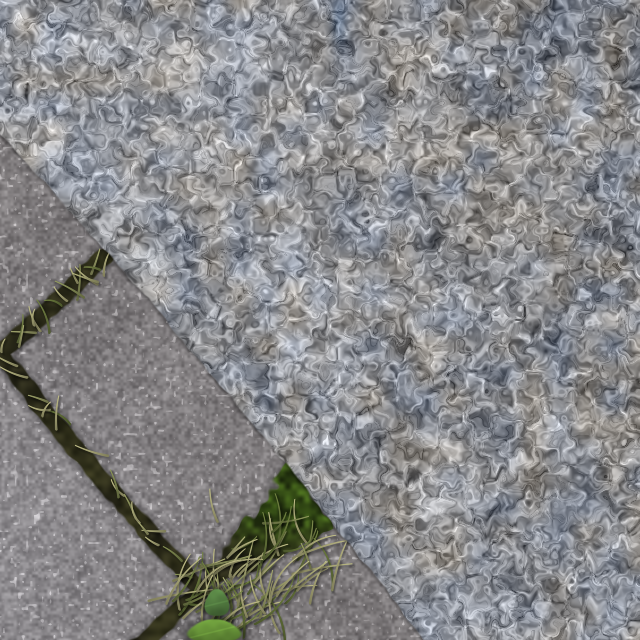
This texture is drawn by a WebGL 1 fragment shader. Its source:

```glsl
precision highp float;
// Speckled granite slab beside grey pavers, with dark mossy joints and dry grass.
uniform vec2 u_resolution;

#define GRAIN_SCALE 92.0
#define GRAIN_CONTRAST 0.62
#define PAVER_GRAIN 210.0
#define JOINT_RADIUS 0.0135
#define CLUMP_BLADES 84
#define JOINT_BLADES 34
#define GRANITE_TONE vec3(0.565, 0.57, 0.585)
#define PAVER_TONE vec3(0.485, 0.47, 0.475)
#define SOIL_TONE vec3(0.13, 0.125, 0.085)
#define STRAW_TONE vec3(0.68, 0.67, 0.48)

float hash(vec2 p) {
  vec3 q = fract(vec3(p.xyx) * 0.1031);
  q += dot(q, q.yzx + 33.33);
  return fract((q.x + q.y) * q.z);
}

float noise(vec2 p) {
  vec2 i = floor(p), f = fract(p);
  f = f * f * (3.0 - 2.0 * f);
  return mix(mix(hash(i), hash(i + vec2(1, 0)), f.x),
             mix(hash(i + vec2(0, 1)), hash(i + vec2(1, 1)), f.x), f.y);
}

float fbm(vec2 p) {
  return 0.5 * noise(p) + 0.3 * noise(p * 2.1 + 17.0) + 0.2 * noise(p * 4.3 + 41.0);
}

// Distance to a segment in x, position along it in y.
vec2 segment(vec2 p, vec2 a, vec2 b) {
  vec2 d = b - a;
  float t = clamp(dot(p - a, d) / dot(d, d), 0.0, 1.0);
  return vec2(length(p - a - d * t), t);
}

// Signed distance to a line, positive on the left of a to b.
float lineSide(vec2 p, vec2 a, vec2 b) {
  vec2 d = normalize(b - a);
  return d.x * (p.y - a.y) - d.y * (p.x - a.x);
}

float blob(vec2 p, vec2 center, vec2 radius) {
  vec2 q = (p - center) / radius;
  return exp(-dot(q, q));
}

vec3 granite(vec2 p) {
  vec2 warp = vec2(noise(p * 75.0), noise(p * 75.0 + 53.0)) - 0.5;
  vec2 q = p * GRAIN_SCALE + warp * 2.6;
  float flakes = 0.6 * noise(q) + 0.4 * noise(q * 2.1 + 9.0) - 0.5;
  float crescents = 1.0 - smoothstep(0.0, 0.13, abs(noise(q * 1.25 + 70.0) - 0.32));
  float glints = smoothstep(0.68, 0.9, noise(q * 1.4 + 130.0));
  float cloud = fbm(p * 13.0 + 5.0) - 0.5;
  vec3 c = GRANITE_TONE + GRAIN_CONTRAST * flakes + 0.22 * cloud;
  c += 0.12 * glints - 0.15 * crescents * noise(q * 0.6 + 22.0);
  c += vec3(0.035, 0.01, -0.03) * (noise(p * 24.0 + 80.0) - 0.5) * 2.0;
  c += 0.035 * (0.6 - p.x) - 0.05 * blob(p, vec2(0.9, 0.95), vec2(0.25, 0.2));
  c += vec3(0.07, 0.08, 0.09) * blob(p, vec2(0.235, 0.595), vec2(0.04, 0.025));
  c -= vec3(0.16, 0.11, 0.05) * blob(p, vec2(0.53, 0.965), vec2(0.013, 0.035));
  return c;
}

vec3 paver(vec2 p) {
  float grain = 0.6 * noise(p * PAVER_GRAIN) + 0.4 * noise(p * PAVER_GRAIN * 0.55 + 31.0) - 0.5;
  float specks = smoothstep(0.76, 0.95, noise(p * 165.0 + 90.0));
  vec3 c = PAVER_TONE + 0.26 * grain + 0.19 * specks + 0.09 * (fbm(p * 9.0) - 0.5);
  return c + vec3(0.055, 0.06, 0.07) * blob(p, vec2(0.0, 0.1), vec2(0.28, 0.35));
}

// Lays one blade with a soft shadow over the colour.
vec3 addBlade(vec3 c, vec2 p, vec2 mid, float angle, float len, float seed, float px) {
  vec2 dir = vec2(cos(angle), sin(angle));
  vec2 rel = p - mid;
  float along = dot(rel, dir) / len;
  rel += vec2(-dir.y, dir.x) * (along * along - 0.3) * len * (seed - 0.5) * 0.5;
  vec2 s = segment(rel, -dir * len, dir * len);
  float width = mix(0.0019, 0.0007, s.y);
  float shade = 1.0 - smoothstep(0.0, 0.005, segment(rel + vec2(-0.002, 0.003), -dir * len, dir * len).x);
  vec3 tone = mix(vec3(0.40, 0.46, 0.23), STRAW_TONE, smoothstep(0.15, 0.65, seed));
  c *= 1.0 - 0.25 * shade;
  return mix(c, tone * (0.75 + 0.35 * s.y), 1.0 - smoothstep(width - px * 0.5, width + px * 0.7, s.x));
}

vec3 addLeaf(vec3 c, vec2 p, vec2 center, vec2 radius, vec3 tone, float px) {
  vec2 q = (p - center) / radius;
  float d = (length(q) - 1.0 + 0.08 * sin(3.0 * atan(q.y, q.x))) * radius.y;
  float vein = 1.0 - smoothstep(0.0, 0.0025, abs(p.y - center.y - 0.25 * (p.x - center.x)));
  vec3 leaf = tone * (0.88 + 0.2 * q.y + 0.12 * vein + 0.15 * noise(p * 90.0));
  c *= 1.0 - 0.35 * (1.0 - smoothstep(0.0, 0.009, d));
  return mix(c, leaf, 1.0 - smoothstep(-px, px, d));
}

void main() {
  vec2 p = gl_FragCoord.xy / u_resolution.y;
  float px = 1.0 / u_resolution.y;
  float rough = noise(p * 55.0) - 0.5;

  // Pavers and their joints
  vec3 c = paver(p);
  vec2 crossing = vec2(0.0, 0.448), corner = vec2(0.312, 0.078);
  float j1 = segment(p, crossing, vec2(0.163, 0.598)).x;
  float j2 = min(segment(p, crossing, vec2(0.1, 0.32)).x, segment(p, vec2(0.1, 0.32), corner).x);
  float j3 = segment(p, vec2(0.21, -0.015), corner).x;
  float joint = min(min(j1, j2), j3) - JOINT_RADIUS + rough * 0.006;
  vec2 top = vec2(0.449, 0.27), right = vec2(0.53, 0.172), low = vec2(0.30, 0.075);
  float pocket = max(max(lineSide(p, low, top), lineSide(p, top, right)), lineSide(p, right, low));
  float ground = min(joint, pocket + rough * 0.018);
  vec3 soil = SOIL_TONE * (0.55 + 0.9 * noise(p * 85.0)) + vec3(0.08, 0.085, 0.025) * noise(p * 24.0);
  vec3 moss = vec3(0.22, 0.32, 0.09) * (0.35 + 1.1 * noise(p * 100.0));
  soil = mix(soil, moss, smoothstep(0.11, 0.2, p.y) * smoothstep(0.33, 0.4, p.x));
  c *= 1.0 - 0.22 * (1.0 - smoothstep(0.0, 0.009, ground));
  c = mix(c, soil, 1.0 - smoothstep(-0.002, 0.002, ground));

  // Dry blades along the joints
  for (int i = 0; i < JOINT_BLADES; i++) {
    float k = float(i), r = hash(vec2(k, 3.0)), s = hash(vec2(k, 8.0));
    vec2 mid = mod(k, 2.0) < 0.5 ? mix(crossing, vec2(0.168, 0.6), r) : mix(crossing, corner, r);
    mid += (vec2(s, hash(vec2(k, 12.0))) - 0.5) * 0.024;
    c = addBlade(c, p, mid, 0.9 + 2.2 * hash(vec2(k, 15.0)), 0.01 + 0.018 * s, hash(vec2(k, 19.0)), px);
  }

  // Grass clump in the pocket
  for (int i = 0; i < CLUMP_BLADES; i++) {
    float k = float(i) + 100.0, r = hash(vec2(k, 3.0)), s = hash(vec2(k, 8.0));
    vec2 mid = vec2(0.285, 0.055) + r * vec2(0.20, 0.115) + (s - 0.35) * vec2(0.09, -0.085);
    float angle = 0.15 + 2.0 * hash(vec2(k, 15.0));
    c = addBlade(c, p, mid, angle, 0.018 + 0.035 * hash(vec2(k, 12.0)), hash(vec2(k, 19.0)), px);
  }
  c = addBlade(c, p, vec2(0.332, 0.21), 1.8, 0.026, 0.7, px);
  c = addLeaf(c, p, vec2(0.335, 0.013), vec2(0.041, 0.018), vec3(0.40, 0.57, 0.22), px);
  c = addLeaf(c, p, vec2(0.339, 0.057), vec2(0.019, 0.021), vec3(0.32, 0.48, 0.25), px);

  // Granite slab over a gently bowed edge
  float edge = (p.y - 0.79 + 1.08 * p.x + 0.17 * p.x * p.x) / 1.55 + rough * 0.005;
  c *= 1.0 - 0.26 * (1.0 - smoothstep(0.0, 0.006, abs(edge))) * (0.4 + noise(p * 30.0));
  vec3 stone = granite(p) * (1.0 - 0.12 * (1.0 - smoothstep(0.0, 0.02, edge)));
  c = mix(c, stone, smoothstep(-0.0015, 0.0025, edge));
  gl_FragColor = vec4(clamp(c, 0.0, 1.0), 1.0);
}
```
